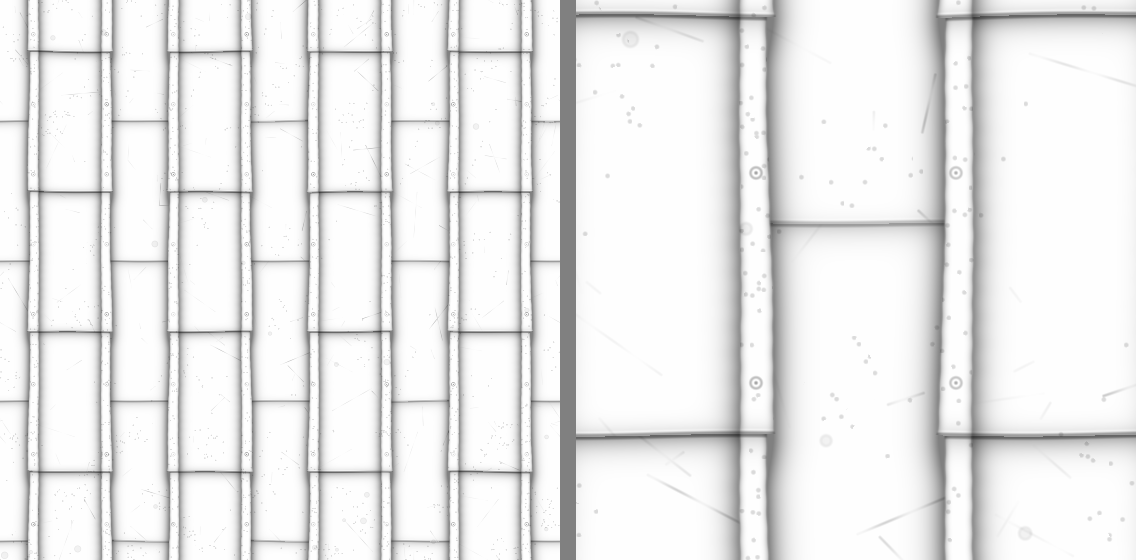
Left: the whole. Right: its middle third, enlarged.
Write a three.js fragment shader that draws this texture map.

```glsl
varying vec2 vUv;

const float TAU = 6.2832;

vec2 hash2(vec2 p) {
  return fract(sin(vec2(dot(p, vec2(127.1, 311.7)), dot(p, vec2(269.5, 183.3)))) * 43758.5);
}

float shadow(float d, float width) {
  return exp(-pow(max(d, 0.0) / width, 1.2));
}

// Wrapping cellular noise: distance to the nearest point, and its random value
vec2 cellular(vec2 uv, float count) {
  vec2 p = uv * count, base = floor(p), best = vec2(9.0, 0.0);
  for (int j = -1; j <= 1; j++)
    for (int i = -1; i <= 1; i++) {
      vec2 cell = base + vec2(float(i), float(j));
      vec2 id = mod(cell, count);
      float d = length(cell + 0.2 + 0.6 * hash2(id) - p);
      if (d < best.x) best = vec2(d, hash2(id + 37.0).x);
    }
  return best;
}

// Signed height over the nearest joint, height within the panel, wrapped row
vec3 course(float v, float x, float column) {
  float k = floor(v + 0.5);
  vec2 h = hash2(vec2(column, mod(k, 4.0)));
  float s = v - k - (h.x - 0.5) * 0.03 * x - 0.0025 * sin(9.0 * x + TAU * h.y);
  float row = s > 0.0 ? k : k - 1.0;
  return vec3(s, v - row, mod(row, 4.0));
}

// Dark seam, shadow below it and a soft fold behind the lip above
float joint(float s, float seam, float under, float over) {
  float line = seam * (1.0 - smoothstep(0.003, 0.011, abs(s)));
  float shade = s < 0.0 ? under * shadow(-s, 0.03)
                        : over * shadow(s, 0.022) * smoothstep(0.006, 0.016, s);
  return (1.0 - line) * (1.0 - shade);
}

float scratches(vec2 p, vec2 id) {
  float mark = 0.0;
  for (int i = 0; i < 6; i++) {
    vec2 seed = id + float(i) * 11.3;
    vec2 h = hash2(seed), k = hash2(seed + 5.7);
    float angle = k.x * TAU, reach = 0.02 + 0.15 * k.y * k.y;
    vec2 q = p - vec2((h.x - 0.5) * 0.4, h.y);
    vec2 dir = vec2(cos(angle), sin(angle));
    float along = dot(q, dir);
    float d = length(q - dir * clamp(along, -reach, reach));
    float fade = 0.6 + 0.4 * sin(along * 45.0 + h.x * TAU);
    mark = max(mark, (1.0 - smoothstep(0.0, 0.006, d)) * fade * (0.03 + 0.18 * h.x * h.x));
  }
  return mark;
}

void main() {
  vec2 g = vUv * 4.0;
  float x = fract(g.x) - 0.5, ax = abs(x), side = sign(x);
  float column = mod(floor(g.x), 4.0);
  vec3 top = course(g.y - 0.63, x, column);
  vec2 topId = vec2(column, top.z);

  // Rails flare downwards, bend a little and carry small nicks
  vec2 bend = hash2(topId + side * 3.1 + 20.0) * TAU;
  float y = clamp(top.y, 0.0, 1.0);
  float wobble = 0.006 * sin(0.5 * TAU * y) * sin(4.0 * y + bend.x);
  float nick = 0.0012 * sin(61.0 * y + bend.y) * sin(37.0 * y + bend.x);
  float edge = 0.303 - 0.016 * y + wobble;
  float outer = edge + nick + 0.005 * exp(-y * 50.0);
  float inner = 0.223 + 0.5 * wobble + nick;
  float onRail = smoothstep(inner - 0.004, inner + 0.004, ax);

  // Raised panel and rounded rails
  float panel = 1.0 - 0.46 * shadow(inner - ax, 0.03);
  float t = (ax - inner) / (outer - inner);
  float rail = 1.0 - 0.36 * pow(min(abs(2.0 * t - 1.0), 1.0), 5.0);
  float raised = mix(panel, rail, onRail);
  raised *= joint(top.x, 0.38, mix(0.36, 0.2, onRail), 0.15);

  // Rivets, two to a panel on each rail
  float rivetV = 2.0 * (g.y - 0.255) + 0.5;
  float r = length(vec2(ax - 0.262, (fract(rivetV) - 0.5) * 0.5));
  float strength = 0.12 + 0.3 * hash2(vec2(column + side * 0.3, mod(floor(rivetV), 8.0))).x;
  float ring = 0.7 * (1.0 - smoothstep(0.0, 0.006, abs(r - 0.013)));
  float pin = 1.0 - smoothstep(0.001, 0.007, r);
  raised *= 1.0 - strength * max(ring, pin);

  // Sunken panel, half a step across and up; rail shadows join smoothly
  float lowX = fract(g.x + 0.5) - 0.5;
  float lowColumn = mod(floor(g.x + 0.5), 4.0) + 8.0;
  vec3 low = course(g.y - 0.135, lowX, lowColumn);
  float caster = edge + 0.016 * smoothstep(0.86, 1.0, y);
  float sunken = 1.0 - 0.5 * shadow(ax - caster, 0.032);
  sunken *= joint(low.x, 0.24, 0.2, 0.06);

  float isLow = smoothstep(outer - 0.004, outer + 0.004, ax);
  float tone = mix(raised, sunken, isLow);

  // Scratches stay on the flat sheets
  float topMarks = scratches(vec2(x, top.y), topId) * (1.0 - onRail);
  float lowMarks = scratches(vec2(lowX, low.y), vec2(lowColumn, low.z));
  tone *= 1.0 - mix(topMarks, lowMarks, isLow);

  // Scattered dents, faint and softly rimmed
  vec2 dent = cellular(vUv, 24.0);
  float size = 0.06 + 2.0 * (dent.y - 0.95);
  float fill = 1.0 - smoothstep(size - 0.03, size + 0.03, dent.x);
  float rim = 1.0 - smoothstep(0.0, 0.04, abs(dent.x - size));
  tone *= 1.0 - step(0.95, dent.y) * (0.05 * fill + 0.05 * rim);

  // Fine grit gathers in patches and along the rails
  vec2 w = vUv * TAU;
  float patches = sin(3.0 * w.x + 2.0 * sin(2.0 * w.y)) * sin(5.0 * w.y + 2.0 * sin(3.0 * w.x));
  float density = 0.01 + 0.06 * smoothstep(0.3, 0.9, patches) + 0.07 * onRail * (1.0 - isLow);
  vec2 grit = cellular(vUv, 300.0);
  float speck = 1.0 - smoothstep(0.2, 0.6, grit.x);
  tone *= 1.0 - 0.14 * speck * step(1.0 - density, grit.y);

  gl_FragColor = vec4(vec3(min(tone, 0.995)), 1.0);
}
```
